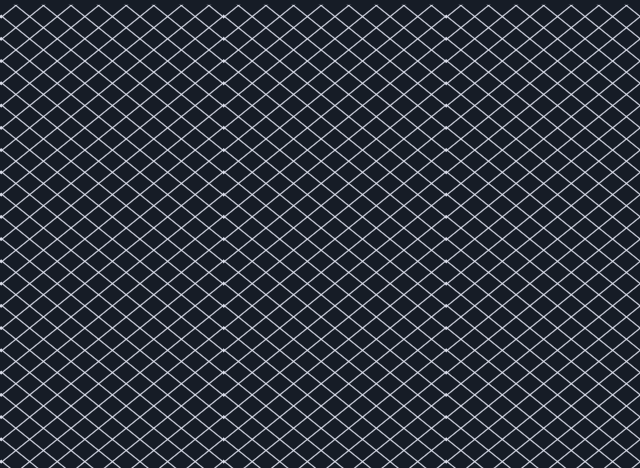
Write a WebGL 2 fragment shader that draws this pattern.

```glsl
#version 300 es
precision highp float;
// Lattice of thin pale diamonds on dark navy, laid in tiles eight diamonds wide.
// Two families of slanted lines come from fract() of skewed cell coordinates;
// small bright diamonds mark the nodes where neighbouring tiles meet.

uniform vec2 u_resolution;
out vec4 fragColor;

// Lengths are fractions of the canvas width, y runs down from the top edge.
const vec2  CELL         = vec2(0.0431, 0.03477);  // diamond width and height
const float TILE_WIDTH   = 0.3477;                 // slightly over eight cells
const float SEAM_X       = 0.0018;                 // position of the first seam
const float TOP_Y        = 0.0085;                 // peaks of the first row
const float LINE_WIDTH   = 0.00198;
const vec2  NODE_RADIUS  = vec2(0.0037, 0.0031);   // seam marks
const float LINE_OPACITY = 0.86;
const float NODE_OPACITY = 0.95;
const vec3  BACKGROUND   = vec3(0.085, 0.110, 0.150);
const vec3  LINE_COLOR   = vec3(0.89, 0.90, 0.95);

// Antialiased coverage of a signed distance, negative inside.
float coverage(float dist, float pixel) {
    return clamp(0.5 - dist / pixel, 0.0, 1.0);
}

// Signed distance to the lines where phase is half way between integers.
float lineDistance(float phase) {
    return abs(fract(phase) - 0.5) / length(1.0 / CELL) - 0.5 * LINE_WIDTH;
}

// Signed distance to a diamond, scaled along its slanted sides.
float diamondDistance(vec2 p, vec2 radius) {
    return (dot(abs(p), 1.0 / radius) - 1.0) / length(1.0 / radius);
}

void main() {
    float pixel = 1.0 / u_resolution.x;
    vec2 p = vec2(gl_FragCoord.x, u_resolution.y - gl_FragCoord.y) * pixel;

    // Position from the tile centre, and in cells
    float tileX = mod(p.x - SEAM_X, TILE_WIDTH) - 0.5 * TILE_WIDTH;
    vec2 cell = vec2(tileX, p.y - TOP_Y) / CELL;

    // Rising and falling lines, brighter where they overlap
    float rising  = LINE_OPACITY * coverage(lineDistance(cell.x + cell.y), pixel);
    float falling = LINE_OPACITY * coverage(lineDistance(cell.x - cell.y), pixel);
    float ink = 1.0 - (1.0 - rising) * (1.0 - falling);

    // Marks on the seams, one per row
    vec2 fromNode = vec2(0.5 * TILE_WIDTH - abs(tileX),
                         (fract(cell.y) - 0.5) * CELL.y);
    ink = max(ink, NODE_OPACITY * coverage(diamondDistance(fromNode, NODE_RADIUS), pixel));

    // Plain band above the first row of peaks
    ink *= coverage(TOP_Y - 0.5 * LINE_WIDTH - p.y, pixel);

    fragColor = vec4(mix(BACKGROUND, LINE_COLOR, ink), 1.0);
}
```
